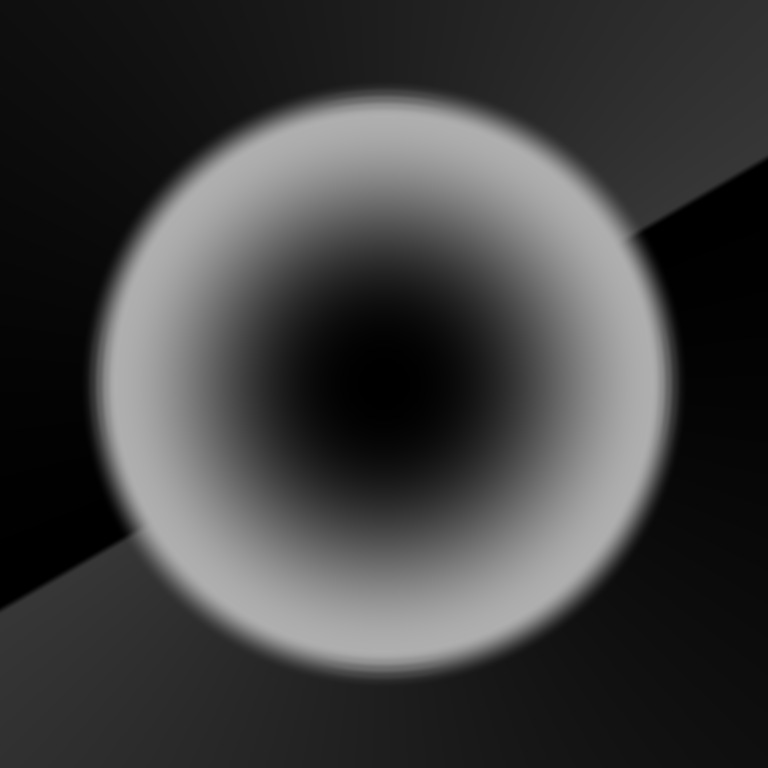
This background is drawn by a Shadertoy shader. Its source:

```glsl
// A soft grey disc with a dark hollow core over a two-fold conical gradient.

const float PI = 3.14159265;

const float SEAM_ANGLE = PI / 6.0;   // tilt of the line where the sweep restarts
const float SEAM_SOFTNESS = 0.011;
const float SWEEP_LEVEL = 0.215;     // brightest grey of the background
const float SWEEP_CURVE = 1.5;

const float DISC_LEVEL = 0.685;      // grey at the rim of the disc
const float CORE_RADIUS = 0.352;     // where the dark core has fully faded
const float CORE_CURVE = 1.6;
const float EDGE_INNER = 0.348;
const float EDGE_OUTER = 0.396;

const float RIPPLE_SPACING = 0.0095;
const float RIPPLE_LEVEL = 0.018;

// Grey that falls off counterclockwise over each half turn from the seam
float conicSweep(vec2 p) {
    float turn = fract((atan(p.y, p.x) - SEAM_ANGLE) / PI);
    float seamDistance = abs(dot(p, vec2(-sin(SEAM_ANGLE), cos(SEAM_ANGLE))));
    float seam = smoothstep(0.0, SEAM_SOFTNESS, seamDistance);
    return SWEEP_LEVEL * pow(1.0 - turn, SWEEP_CURVE) * seam;
}

// Radial grey: black centre rising smoothly to the rim
float hollowDisc(float radius) {
    return DISC_LEVEL * pow(smoothstep(0.0, CORE_RADIUS, radius), CORE_CURVE);
}

// Faint rings in the soft edge, strongest along the two axes
float edgeRipple(vec2 p, float radius, float coverage) {
    float axis = max(abs(p.x), abs(p.y)) / max(radius, 1e-4);
    float nearAxis = smoothstep(0.97, 1.0, axis);
    float inEdge = 4.0 * coverage * (1.0 - coverage);
    return RIPPLE_LEVEL * nearAxis * inEdge * sin(2.0 * PI * radius / RIPPLE_SPACING);
}

void mainImage(out vec4 fragColor, in vec2 fragCoord) {
    vec2 p = (fragCoord - 0.5 * iResolution.xy) / min(iResolution.x, iResolution.y);
    float radius = length(p);

    // Blend the disc over the sweep through its blurred rim
    float coverage = 1.0 - smoothstep(EDGE_INNER, EDGE_OUTER, radius);
    float grey = mix(conicSweep(p), hollowDisc(radius), coverage);
    grey += edgeRipple(p, radius, coverage);

    fragColor = vec4(vec3(clamp(grey, 0.0, 1.0)), 1.0);
}
```
